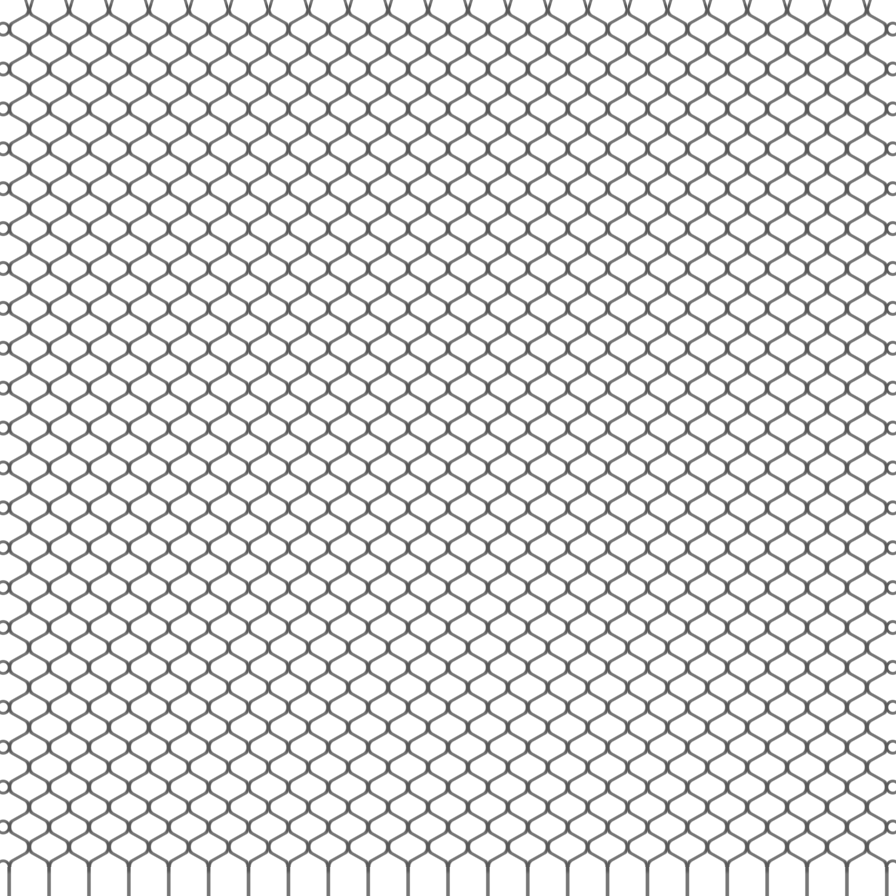
A Shadertoy shader for this pattern:

```glsl
// Chain-link wire mesh in grey on white, with looped sides and straight wire ends.

const float REPEATS    = 22.46;  // mesh pitches across and down the canvas
const float WIRE_WIDTH = 0.0032; // in canvas units
const float END_WIDTH  = 0.0040; // straight ends at the bottom
const float KNOT_HALF  = 0.12;   // half height of a knot, in pitches
const float KNOT_INSET = 0.018;  // sideways gap of each strand in a knot
const float BEND       = 0.08;   // rounding of the elbows
const float LOOP_SIZE  = 0.15;   // radius of the side loops
const float SPREAD     = 0.30;   // how fast the top strands part
const float SIDE_EDGE  = 11.0;   // outermost knot columns, from the centre
const float TOP_EDGE   = 11.0;   // last knot row above the centre
const float BASE_EDGE  = -10.5;  // last knot row below the centre
const vec3  BACKGROUND = vec3(1.0);
const vec3  WIRE_COLOR = vec3(0.46);
const vec3  KNOT_COLOR = vec3(0.35);

float smoothMax(float a, float b, float k) {
    float h = max(k - abs(a - b), 0.0) / k;
    return max(a, b) + 0.25 * h * h * k;
}

// Distance to one strand, folded into a quarter of the repeat
float strandDistance(vec2 cell) {
    vec2 c = cell - 0.25;
    if (c.x < 0.0) c = -c;
    float elbowX = 0.25 - KNOT_INSET;
    float slope = (0.25 - KNOT_HALF) / elbowX;
    float diagonal = dot(c, normalize(vec2(slope, 1.0)));
    return abs(smoothMax(diagonal, c.x - elbowX, BEND));
}

// Small closed loop outside each knot of the outermost columns
float loopDistance(float outward, float fromKnot) {
    return abs(length(vec2(outward - LOOP_SIZE, fromKnot)) - LOOP_SIZE);
}

void mainImage(out vec4 fragColor, in vec2 fragCoord) {
    vec2 p = (fragCoord - 0.5 * iResolution.xy) / iResolution.y * REPEATS;
    vec2 cell = abs(fract(p + 0.5) - 0.5);
    float width = WIRE_WIDTH;
    float d;

    if (p.y < BASE_EDGE) {
        // Straight ends below the last row
        d = cell.x;
        width = END_WIDTH;
    } else if (abs(p.x) > SIDE_EDGE) {
        d = loopDistance(abs(p.x) - SIDE_EDGE, 0.5 - cell.y);
    } else if (p.y > TOP_EDGE) {
        // Paired strands parting above the first row
        d = abs(0.5 - cell.x - KNOT_INSET - SPREAD * (p.y - TOP_EDGE));
    } else {
        d = strandDistance(cell);
    }

    // Overlapping strands darken each knot
    float knotDistance = min(length(cell - vec2(0.0, 0.5)),
                             length(cell - vec2(0.5, 0.0)));
    float knot = 1.0 - smoothstep(0.08, 0.20, knotDistance);
    vec3 metal = mix(WIRE_COLOR, KNOT_COLOR, knot);

    float soft = 0.9 / iResolution.y;
    float halfWidth = 0.5 * width;
    float coverage = 1.0 - smoothstep(halfWidth - soft, halfWidth + soft, d / REPEATS);
    fragColor = vec4(mix(BACKGROUND, metal, coverage), 1.0);
}
```
